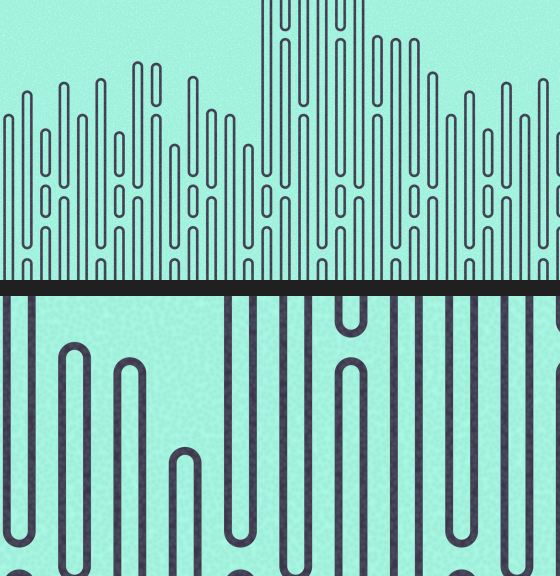
Top, the full canvas; bottom, a detail of the centre.
Give the GLSL for this pattern, as a Shadertoy shader.

```glsl
// Tall outlined capsules stand side by side under a stepped skyline.
// Each column is cut into segments by gaps that cycle every four columns;
// capsule distances give the outlines, and cellular noise adds paper grain.

const float CANVAS_HEIGHT = 384.0;   // design units from bottom to top
const float PITCH = 25.28;           // spacing of columns
const float FIRST_X = 12.0;          // centre of the first column
const float RADIUS = 5.7;            // capsule radius, at mid-stroke
const float HALF_STROKE = 1.8;
const float GRAIN_SIZE = 2.6;
const float GRAIN_AMOUNT = 0.055;
const vec3 MINT = vec3(0.64, 0.95, 0.87);
const vec3 SLATE = vec3(0.28, 0.29, 0.36);
const vec3 PLUM = vec3(0.24, 0.20, 0.29);

// Column heights; the skyline repeats after 24 columns.
const int SKYLINE_COUNT = 24;
const float SKYLINE[SKYLINE_COUNT] = float[](
    228.0, 260.0, 208.0, 272.0, 228.0, 277.0, 204.0, 300.0,
    298.0, 187.0, 280.0, 235.0, 228.0, 187.0, 420.0, 420.0,
    420.0, 420.0, 420.0, 420.0, 336.0, 332.0, 332.0, 286.0);

// Gaps as (centre height, half size).
const vec2 GAPS[4] = vec2[](
    vec2(232.5, 4.5), vec2(36.0, 6.0), vec2(136.0, 5.0), vec2(120.0, 5.0));
const vec2 LOWER_GAP = vec2(79.5, 5.5);
const vec2 UPPER_GAP = vec2(336.5, 4.5);

vec2 hash2(vec2 p) {
    vec3 q = fract(p.xyx * vec3(0.1031, 0.1030, 0.0973));
    q += dot(q, q.yzx + 33.33);
    return fract((q.xx + q.yz) * q.zy);
}

// Distance to the nearest jittered cell point.
float cellNoise(vec2 p) {
    vec2 cell = floor(p);
    float nearest = 2.0;
    for (int y = -1; y <= 1; y++)
        for (int x = -1; x <= 1; x++) {
            vec2 neighbour = cell + vec2(x, y);
            nearest = min(nearest, length(neighbour + hash2(neighbour) - p));
        }
    return nearest;
}

// Narrow the span (bottom, top) to the side of the gap that holds y.
void cutSpan(inout vec2 span, float y, vec2 gap) {
    if (gap.x > span.y) return;
    if (y > gap.x) span.x = max(span.x, gap.x + gap.y);
    else span.y = min(span.y, gap.x - gap.y);
}

float outlineDistance(vec2 p) {
    float column = floor((p.x - FIRST_X) / PITCH + 0.5);
    int index = int(mod(column, float(SKYLINE_COUNT)));
    int kind = index % 4;

    vec2 span = vec2(-100.0, SKYLINE[index]);
    cutSpan(span, p.y, GAPS[kind]);
    if (kind == 2) cutSpan(span, p.y, LOWER_GAP);
    if (index == 15 || index == 18) cutSpan(span, p.y, UPPER_GAP);

    float inset = RADIUS + HALF_STROKE;
    float axisY = clamp(p.y, span.x + inset, span.y - inset);
    vec2 offset = p - vec2(FIRST_X + column * PITCH, axisY);
    return abs(length(offset) - RADIUS) - HALF_STROKE;
}

void mainImage(out vec4 fragColor, in vec2 fragCoord) {
    float pixel = CANVAS_HEIGHT / iResolution.y;
    vec2 p = fragCoord * pixel;

    float grain = cellNoise(p / GRAIN_SIZE + 40.0) - 0.45;
    float ink = 1.0 - smoothstep(-0.7, 0.7, outlineDistance(p) / pixel);

    // Ink drifts between two tones, over lightly grained paper.
    vec3 inkColor = mix(SLATE, PLUM, clamp(0.45 + 1.5 * grain, 0.0, 1.0));
    vec3 paperColor = MINT + grain * GRAIN_AMOUNT;
    fragColor = vec4(mix(paperColor, inkColor, ink), 1.0);
}
```
